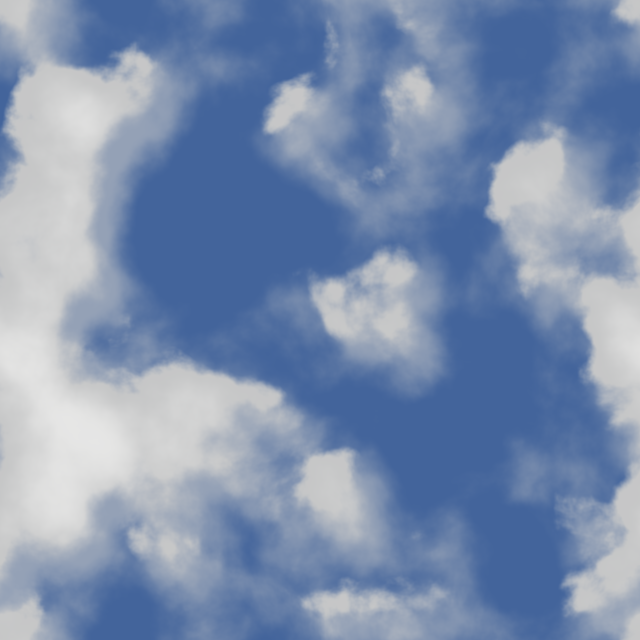
Reproduce this texture procedurally as a three.js fragment shader.

```glsl
// Seamless blue sky with broken cumulus: crinkled cloud tops to the upper
// left and thin grey haze trailing to the lower right. Both layers cut the
// same wrapping gradient-noise field, sampled with a small offset.
varying vec2 vUv;

const vec3 SKY = vec3(0.262, 0.392, 0.608);
const vec3 CLOUD_SHADE = vec3(0.775, 0.778, 0.780);
const vec3 CLOUD_LIGHT = vec3(0.900, 0.900, 0.897);

const float BASE_CELLS = 3.0;             // largest noise cells per tile
const int OCTAVES = 7;
const float CORE_ROUGHNESS = 0.47;        // octave gain
const float HAZE_ROUGHNESS = 0.45;
const vec2 HAZE_DRIFT = vec2(0.033, -0.037);
const float WARP_CELLS = 6.0;
const float WARP_AMOUNT = 0.022;

// Thresholds are in standard deviations of the noise field
const float CORE_LEVEL = 0.50;
const float CORE_CRISP = 0.31;            // half width of the lit edge
const float CORE_SOFT = 0.62;             // half width of the shaded edge
const vec2 HAZE_RANGE = vec2(-0.90, 1.00);
const float HAZE_OPACITY = 0.62;
const vec2 LIGHT_RANGE = vec2(0.55, 2.50);

const float NOISE_DEVIATION = 0.212;      // of one octave of gradient noise
const float TAU = 6.2831853;

float hash(vec2 cell, float seed) {
  vec3 q = fract(vec3(cell.xyx + seed * 17.0) * vec3(0.1031, 0.1030, 0.0973));
  q += dot(q, q.yzx + 33.33);
  return fract((q.x + q.y) * q.z);
}

// Dot product of a corner's random unit gradient with the offset from it
float cornerSlope(vec2 cell, vec2 offset, float period, float seed) {
  float angle = TAU * hash(mod(cell, period), seed);
  return dot(vec2(cos(angle), sin(angle)), offset);
}

// Gradient noise that repeats after a whole number of cells
float noise(vec2 p, float period, float seed) {
  vec2 cell = floor(p);
  vec2 f = p - cell;
  vec2 w = f * f * f * (f * (f * 6.0 - 15.0) + 10.0);
  vec2 e = vec2(1.0, 0.0);
  float a = cornerSlope(cell, f, period, seed);
  float b = cornerSlope(cell + e.xy, f - e.xy, period, seed);
  float c = cornerSlope(cell + e.yx, f - e.yx, period, seed);
  float d = cornerSlope(cell + e.xx, f - e.xx, period, seed);
  return mix(mix(a, b, w.x), mix(c, d, w.x), w.y);
}

// Layered noise scaled to unit deviation
float cloudField(vec2 p, float gain) {
  float total = 0.0;
  float power = 0.0;
  float amplitude = 1.0;
  float cells = BASE_CELLS;
  for (int i = 0; i < OCTAVES; i++) {
    float seed = float(i) + 1.0;
    vec2 shift = vec2(0.37, 0.61) * seed;
    total += amplitude * noise(p * cells + shift, cells, seed);
    power += amplitude * amplitude;
    amplitude *= gain;
    cells *= 2.0;
  }
  return total / (NOISE_DEVIATION * sqrt(power));
}

void main() {
  // Gentle swirl of the whole field
  vec2 w = vUv * WARP_CELLS;
  vec2 p = vUv + WARP_AMOUNT * vec2(noise(w, WARP_CELLS, 11.0),
                                    noise(w + 0.5, WARP_CELLS, 12.0));

  float core = cloudField(p, CORE_ROUGHNESS);
  float haze = cloudField(p - HAZE_DRIFT, HAZE_ROUGHNESS);

  // Edges rising away from the upper left are crisp, the others melt away
  float facing = smoothstep(-0.4, 0.4, core - haze);
  float halfWidth = mix(CORE_SOFT, CORE_CRISP, facing);
  float coreCover = smoothstep(CORE_LEVEL - halfWidth, CORE_LEVEL + halfWidth, core);
  float hazeCover = HAZE_OPACITY * smoothstep(HAZE_RANGE.x, HAZE_RANGE.y, haze);
  float cover = 1.0 - (1.0 - coreCover) * (1.0 - hazeCover);

  // Thick parts glow, blended from both samples to keep the shading soft
  float thickness = mix(core, haze, 0.4);
  float light = smoothstep(LIGHT_RANGE.x, LIGHT_RANGE.y, thickness);
  vec3 cloud = mix(CLOUD_SHADE, CLOUD_LIGHT, light);

  gl_FragColor = vec4(mix(SKY, cloud, cover), 1.0);
}
```
